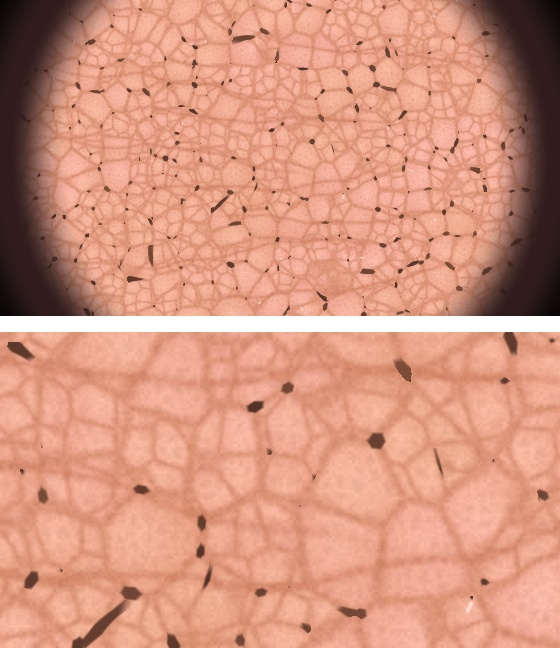
Top: the whole. Bottom: its middle third, enlarged.
A WebGL 2 fragment shader for this texture:

```glsl
#version 300 es
precision highp float;

uniform vec2 u_resolution;
out vec4 fragColor;

struct Cells {
    vec3 dist;    // three nearest distances, ascending
    vec2 id;      // nearest cell
    vec2 corner;  // shared by the three cells around a corner
};

float hash(vec2 c) {
    vec3 q = fract(c.xyx * vec3(0.1031, 0.1030, 0.0973));
    q += dot(q, q.yzx + 33.33);
    return fract((q.x + q.y) * q.z);
}

vec2 hash2(vec2 c) {
    return vec2(hash(c), hash(c + 57.3));
}

Cells cellular(vec2 p, float jitter) {
    vec2 base = floor(p), idA = base, idB = base, idC = base;
    vec3 d = vec3(9.0);
    for (int y = -1; y <= 1; y++) {
        for (int x = -1; x <= 1; x++) {
            vec2 id = base + vec2(x, y);
            float r = length(id + 0.5 + jitter * (hash2(id) - 0.5) - p);
            if (r < d.x) {
                d = vec3(r, d.xy);
                idC = idB; idB = idA; idA = id;
            } else if (r < d.y) {
                d = vec3(d.x, r, d.y);
                idC = idB; idB = id;
            } else if (r < d.z) {
                d.z = r;
                idC = id;
            }
        }
    }
    return Cells(d, idA, idA + idB + idC);
}

float waves(vec2 p) {
    float sum = 0.0, gain = 0.5;
    for (int i = 0; i < 4; i++) {
        sum += gain * sin(p.x + 1.7 * sin(p.y)) * cos(p.y - 0.6 * p.x);
        p = mat2(1.5, 1.1, -1.1, 1.5) * p + 2.3;
        gain *= 0.55;
    }
    return sum;
}

// Raised lobe: 0 in the crease, 1 on the plateau
float lobe(Cells c, float width) {
    return smoothstep(-0.04, width, c.dist.y - c.dist.x);
}

// Dark pit at a random share of the cell corners
float pit(Cells c, float share, float size, float soft) {
    float present = step(hash(c.corner + 11.0), share);
    float reach = size * mix(0.45, 1.35, hash(c.corner + 31.0));
    return present * (1.0 - smoothstep(reach - soft, reach + soft, c.dist.z - c.dist.x));
}

// Long wavering furrows, each fading out at its ends
float furrows(vec2 p) {
    float sum = 0.0;
    for (int i = 0; i < 8; i++) {
        float n = float(i);
        vec2 h = hash2(vec2(n, 4.0));
        float x = p.x - mix(0.45, 1.3, h.x);
        float slope = 0.36 * (hash(vec2(n, 9.0)) - 0.5);
        float y = 0.1 + 0.105 * n + slope * x
                + 0.016 * sin(9.0 * x + 6.0 * h.y) + 0.006 * sin(27.0 * x + n);
        float d = abs(p.y - y);
        float fade = 1.0 - smoothstep(0.25, 0.55, abs(x));
        sum += fade * (0.65 * exp(-d * d / 0.00003) + 0.35 * exp(-d / 0.022));
    }
    return min(sum, 1.0);
}

// Tiny pale dashes
float flecks(vec2 p, float share) {
    vec2 id = floor(p), q = fract(p) - 0.5 - 0.5 * (hash2(id) - 0.5);
    float a = 6.283 * hash(id + 3.0);
    vec2 dir = vec2(cos(a), sin(a));
    float along = clamp(dot(q, dir), -0.06, 0.06);
    float d = length(q - along * dir);
    return step(hash(id + 8.0), share) * (1.0 - smoothstep(0.01, 0.045, d));
}

void main() {
    vec2 p = gl_FragCoord.xy / u_resolution.y;
    vec2 middle = vec2(0.5 * u_resolution.x / u_resolution.y, 0.5);
    vec2 q = p + 0.014 * vec2(waves(p * 9.0), waves(p.yx * 9.0 + 5.0));

    // Large lobes, some of them split into small ones
    Cells large = cellular(q / 0.08, 0.9);
    Cells small = cellular(q / 0.044 + 17.0, 0.9);
    float split = step(hash(large.id + 2.0), 0.62);
    float relief = lobe(large, 0.24) * mix(1.0, lobe(small, 0.28), 0.85 * split);
    float dome = 1.0 - mix(large.dist.x, small.dist.x, split);

    // Skin tone
    float tone = 0.5 + 0.55 * waves(p * 4.0 + 1.0) + 0.35 * (hash(large.id) - 0.5);
    vec3 skin = mix(vec3(0.94, 0.68, 0.565), vec3(0.965, 0.69, 0.64), clamp(tone, 0.0, 1.0));
    skin += (dome - 0.55) * vec3(0.06, 0.09, 0.10);
    skin = mix(vec3(0.83, 0.54, 0.42), skin, 0.2 + 0.8 * relief);
    skin = mix(skin, vec3(0.80, 0.48, 0.36), 0.55 * furrows(q));

    // Fine web and grain
    Cells web = cellular(q / 0.015, 1.0);
    skin += 0.05 * (0.3 - web.dist.y + web.dist.x);
    skin += 0.035 * (hash(floor(p * 288.0)) - 0.5);

    // Pits and flecks
    float pits = max(pit(large, 0.34, 0.14, 0.04), split * pit(small, 0.06, 0.16, 0.07));
    vec3 pitColor = mix(vec3(0.25, 0.14, 0.11), vec3(0.46, 0.28, 0.20), hash(large.corner));
    skin = mix(skin, pitColor, 0.88 * pits);
    skin = mix(skin, vec3(0.98, 0.90, 0.89), 0.75 * flecks(p / 0.07, 0.07));

    // Round lit field inside a dark rim
    float r = length(p - middle);
    float shade = smoothstep(0.67, 0.86, r);
    vec3 rim = vec3(0.19, 0.11, 0.11) * (1.0 - 0.85 * smoothstep(0.88, 1.03, r));
    fragColor = vec4(mix(skin, rim, shade), 1.0);
}
```
